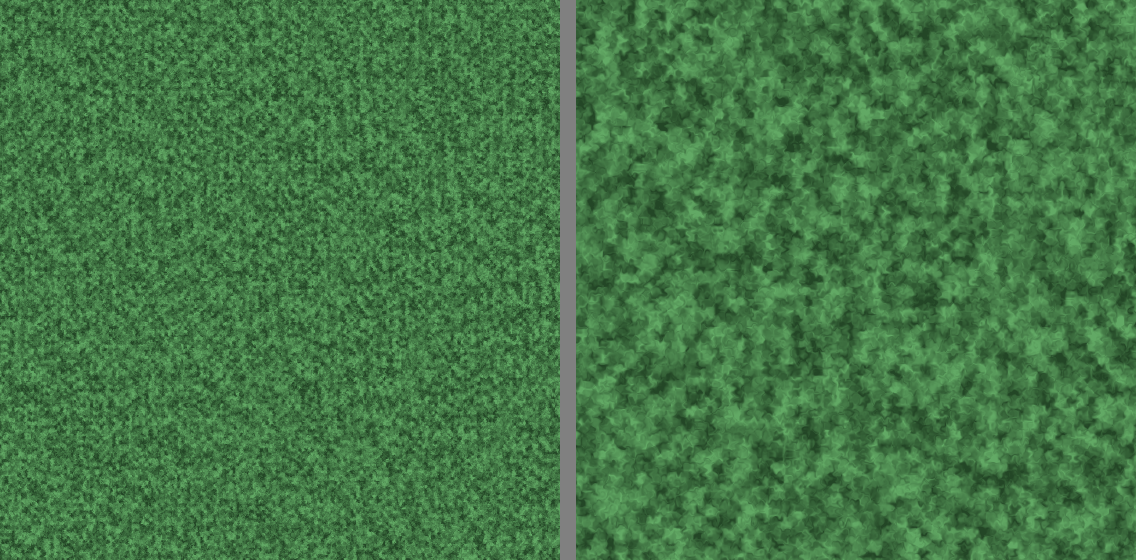
Left, the full canvas; right, a detail of the centre.
A WebGL 1 fragment shader for this texture:

```glsl
precision highp float;
// Dense green turf: fine crisp grain with small, ragged, slightly upright clumps.
// Octaves of value noise, roughened by a fine warp, are stretched in contrast
// and mapped to a ramp from dark to light green.

uniform vec2 u_resolution;

#define CLUMPS vec2(172.0, 152.0) // coarsest noise cells across the canvas
#define OCTAVES 3
#define LACUNARITY 2.03           // frequency step between octaves
#define PERSISTENCE 0.6           // strength step between octaves
#define FRAY_SCALE 2.7            // fineness of the warp, in clump cells
#define FRAY 0.6                  // width of the warp, in clump cells
#define CONTRAST 2.2
#define MID_TONE 0.54             // average position on the colour ramp
#define DARK_GREEN vec3(0.16, 0.31, 0.17)
#define LIGHT_GREEN vec3(0.35, 0.61, 0.36)

float hash(vec2 p) {
  return fract(sin(dot(p, vec2(127.1, 311.7))) * 43758.5453);
}

// Smoothly interpolated random lattice values in 0..1
float valueNoise(vec2 p) {
  vec2 cell = floor(p);
  vec2 f = fract(p);
  vec2 s = f * f * (3.0 - 2.0 * f);
  float bottom = mix(hash(cell), hash(cell + vec2(1.0, 0.0)), s.x);
  float top = mix(hash(cell + vec2(0.0, 1.0)), hash(cell + vec2(1.0, 1.0)), s.x);
  return mix(bottom, top, s.y);
}

// Fine displacement that frays the edges of the clumps
vec2 fray(vec2 p) {
  vec2 q = p * FRAY_SCALE;
  return FRAY * (vec2(valueNoise(q + 71.3), valueNoise(q + 133.9)) - 0.5);
}

// Weighted average of octaves, from clumps down to single blades
float turfNoise(vec2 p) {
  float sum = 0.0;
  float total = 0.0;
  float weight = 1.0;
  for (int i = 0; i < OCTAVES; i++) {
    sum += weight * valueNoise(p);
    total += weight;
    weight *= PERSISTENCE;
    p = p * LACUNARITY + vec2(17.3, 41.7);
  }
  return sum / total;
}

void main() {
  vec2 p = gl_FragCoord.xy / u_resolution * CLUMPS;

  // Spread the noise around the middle tone
  float tone = MID_TONE + CONTRAST * (turfNoise(p + fray(p)) - 0.5);
  tone = clamp(tone, -0.12, 1.18);

  gl_FragColor = vec4(mix(DARK_GREEN, LIGHT_GREEN, tone), 1.0);
}
```
